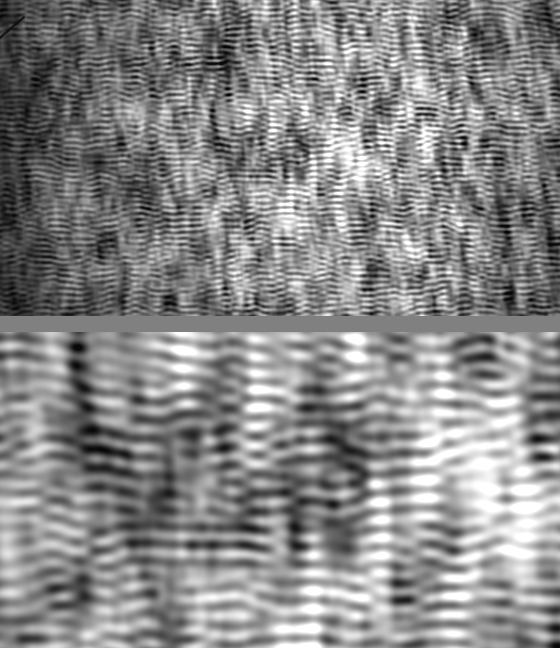
Top: the whole. Bottom: its middle third, enlarged.
Give the GLSL for this texture, as a Shadertoy shader.

```glsl
// Laser speckle crossed by fine horizontal interference fringes.
// Stretched noise layers make the upright grains, a narrow-band wave with
// noisy amplitude and phase makes the fringes, a soft glow lights them.

const float TAU = 6.2831853;
const float FRINGES_PER_HEIGHT = 51.0;
const float GRAIN_CONTRAST = 1.0;
const float FRINGE_CONTRAST = 0.44;

float hash(vec2 cell) {
    return fract(sin(dot(cell, vec2(127.1, 311.7))) * 43758.5453);
}

// Smooth value noise in -1..1
float noise(vec2 p) {
    vec2 cell = floor(p);
    vec2 f = fract(p);
    f = f * f * (3.0 - 2.0 * f);
    float low = mix(hash(cell), hash(cell + vec2(1.0, 0.0)), f.x);
    float high = mix(hash(cell + vec2(0.0, 1.0)), hash(cell + vec2(1.0, 1.0)), f.x);
    return 2.0 * mix(low, high, f.y) - 1.0;
}

// Noise whose cells have the given width and height
float stretchedNoise(vec2 p, vec2 size, float seed) {
    return noise(p / size + seed * vec2(17.3, 9.7));
}

// Leans the grains slightly toward the right side
vec2 leanGrains(vec2 p, float amount) {
    float sway = 0.010 * noise(p * 6.0 + 31.0);
    return vec2(p.x + amount * p.x * (p.y - 0.5) + sway, p.y);
}

// Upright blotches, from broad mottling to thin streaks
float speckle(vec2 p) {
    float broad = stretchedNoise(p, vec2(0.09, 0.15), 1.0);
    float grain = stretchedNoise(p, vec2(0.034, 0.085), 2.0);
    float streak = stretchedNoise(p, vec2(0.018, 0.050), 3.0);
    float fine = stretchedNoise(p, vec2(0.011, 0.024), 4.0);
    return 0.17 * broad + 0.38 * grain + 0.38 * streak + 0.18 * fine;
}

// Wave split into two quadratures, so fringes fade and dislocate naturally
float fringes(vec2 p, vec2 size, float frequency) {
    float bend = 1.6 * noise(p * vec2(8.0, 4.0) + 53.0);
    float phase = TAU * frequency * p.y + bend;
    float inPhase = 0.2 + stretchedNoise(p, size, 5.0);
    float quadrature = stretchedNoise(p + 0.4 * size, size, 6.0);
    return inPhase * cos(phase) + quadrature * sin(phase);
}

// Glow right of centre, falling off to a dim left border
float illumination(vec2 uv, vec2 centre, vec2 spread) {
    vec2 d = (uv - centre) / spread;
    float border = mix(0.72, 1.0, smoothstep(0.0, 0.13, uv.x));
    return border * (0.26 + 0.385 * exp(-dot(d, d)));
}

// Coverage of a soft line between two points
float scratch(vec2 p, vec2 a, vec2 b, float width) {
    vec2 along = b - a;
    float t = clamp(dot(p - a, along) / dot(along, along), 0.0, 1.0);
    return 1.0 - smoothstep(0.3 * width, width, length(p - a - along * t));
}

void mainImage(out vec4 fragColor, in vec2 fragCoord) {
    vec2 uv = fragCoord / iResolution.xy;
    vec2 p = fragCoord / iResolution.y;
    vec2 leaning = leanGrains(p, 0.06);

    // Grains and fringes modulate the light
    float light = illumination(uv, vec2(0.62, 0.56), vec2(0.42, 0.88));
    float pattern = GRAIN_CONTRAST * speckle(leaning)
        + FRINGE_CONTRAST * fringes(leaning, vec2(0.025, 0.052), FRINGES_PER_HEIGHT);
    float grey = max(light * (1.0 + pattern), 0.03);

    // Dark hair in the upper left corner
    float hair = scratch(p, vec2(-0.01, 0.872), vec2(0.075, 0.945), 0.006);
    grey = mix(grey, 0.05, 0.85 * hair);

    fragColor = vec4(vec3(clamp(grey, 0.0, 1.0)), 1.0);
}
```
